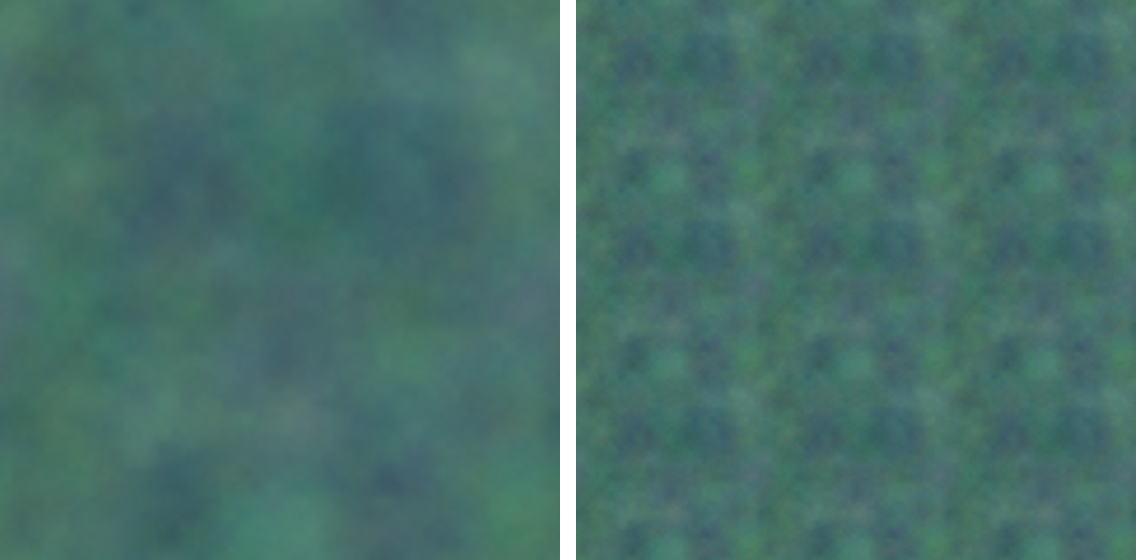
Left, the tile; right, the same tile 3 across and 3 down.
Reproduce this texture procedurally as a WebGL 1 fragment shader.

```glsl
precision highp float;
// Draws a seamless, softly clouded teal wash with drifting green, blue and rosy tints.

uniform vec2 u_resolution;

#define BASE_COLOR vec3(0.266, 0.424, 0.409)
#define LIGHT_GAIN vec3(0.12, 0.15, 0.07)
#define TINT_GAIN vec3(0.09, 0.11, 0.10)
#define BASE_CELLS 5.0
#define OCTAVES 6
#define ROUGHNESS 0.6
#define SEED 3.0

// Four independent random values per lattice point
vec4 hash4(vec2 cell, float seed) {
  vec4 phase = vec4(dot(cell, vec2(127.1, 311.7)),
                    dot(cell, vec2(269.5, 183.3)),
                    dot(cell, vec2(419.2, 371.9)),
                    dot(cell, vec2(97.3, 157.1)));
  return fract(sin(phase + seed * 17.13) * 43758.5453);
}

// Value noise that wraps after a whole number of cells
vec4 wrappedNoise(vec2 p, float cells, float seed) {
  vec2 cell = floor(p);
  vec2 f = p - cell;
  vec2 fade = f * f * f * (f * (f * 6.0 - 15.0) + 10.0);
  vec2 low = mod(cell, cells);
  vec2 high = mod(cell + 1.0, cells);
  vec4 bottom = mix(hash4(low, seed), hash4(vec2(high.x, low.y), seed), fade.x);
  vec4 top = mix(hash4(vec2(low.x, high.y), seed), hash4(high, seed), fade.x);
  return mix(bottom, top, fade.y);
}

// Octaves centred on zero, each shifted so that the lattices do not line up
vec4 clouds(vec2 uv) {
  vec4 total = vec4(0.0);
  float amplitude = 0.5;
  float cells = BASE_CELLS;
  for (int i = 0; i < OCTAVES; i++) {
    float octave = float(i);
    vec2 shift = vec2(0.37, 0.71) * (octave + 1.0);
    total += amplitude * (wrappedNoise(uv * cells + shift, cells, SEED + octave) - 0.5);
    amplitude *= ROUGHNESS;
    cells *= 2.0;
  }
  return total;
}

void main() {
  vec2 uv = gl_FragCoord.xy / u_resolution;
  vec4 cloud = clouds(uv);

  // Shared brightness plus a separate drift in each colour channel
  vec3 color = BASE_COLOR + LIGHT_GAIN * cloud.w + TINT_GAIN * cloud.rgb;
  gl_FragColor = vec4(clamp(color, 0.0, 1.0), 1.0);
}
```
